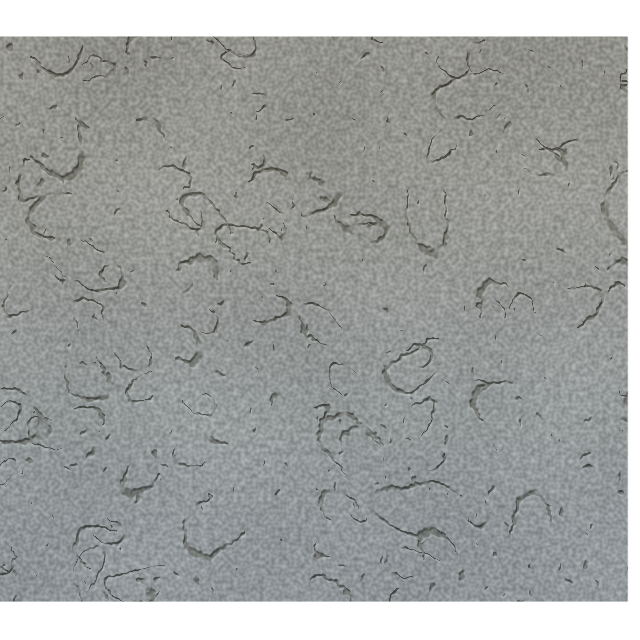
Give the GLSL for this texture, as a WebGL 2 fragment shader.

```glsl
#version 300 es
precision highp float;
precision highp int;

// Grey scratched plaster panel with a white margin above, below and at right.
// Curled grooves and small pits are scattered on jittered grids, bent by
// gradient noise, and lit as a relief over a fine sandy grain.

uniform vec2 u_resolution;
out vec4 fragColor;

vec3 hash3(vec2 cell, float seed) {
    uvec3 v = uvec3(ivec3(cell, seed));
    v = v * 1664525u + 1013904223u;
    v.x += v.y * v.z; v.y += v.z * v.x; v.z += v.x * v.y;
    v ^= v >> 16u;
    v.x += v.y * v.z; v.y += v.z * v.x; v.z += v.x * v.y;
    return vec3(v >> 8u) / 16777216.0;
}

float slope(vec2 cell, vec2 offset, float seed) {
    float angle = 6.2832 * hash3(cell, seed).x;
    return dot(vec2(cos(angle), sin(angle)), offset);
}

float gradientNoise(vec2 p, float seed) {
    vec2 i = floor(p), f = p - i;
    vec2 u = f * f * f * (f * (f * 6.0 - 15.0) + 10.0);
    vec2 e = vec2(1.0, 0.0);
    return mix(mix(slope(i, f, seed), slope(i + e, f - e, seed), u.x),
               mix(slope(i + e.yx, f - e.yx, seed), slope(i + 1.0, f - 1.0, seed), u.x), u.y);
}

vec2 noise2(vec2 p, float seed) {
    return vec2(gradientNoise(p, seed), gradientNoise(p, seed + 1.0));
}

vec2 turn(vec2 p, float angle) {
    float c = cos(angle), s = sin(angle);
    return vec2(c * p.x - s * p.y, s * p.x + c * p.y);
}

// Tapered, slightly spiralling arcs, at most one per grid cell
float curls(vec2 p, float cellSize, float share, float seed) {
    vec2 q = p / cellSize;
    float depth = 0.0;
    for (int j = -1; j <= 1; j++)
    for (int i = -1; i <= 1; i++) {
        vec2 cell = floor(q) + vec2(i, j);
        vec3 place = hash3(cell, seed), form = hash3(cell, seed + 1.0);
        if (place.z > share + 0.7 * gradientNoise(cell * 0.37, seed + 2.0)) continue;
        vec2 d = turn(q - cell - place.xy, 6.2832 * form.x);
        d.x *= 1.0 + 0.9 * form.y;
        float angle = atan(d.x, d.y);
        float aperture = 0.5 + 2.0 * fract(form.z * 7.0);
        float along = clamp(angle, -aperture, aperture);
        float radius = 0.25 + 0.28 * form.z + 0.05 * along;
        float dist = length(d - radius * vec2(sin(along), cos(along)));
        float taper = along / aperture;
        float width = (0.032 + 0.032 * place.z) * (1.0 - 0.6 * taper * taper);
        depth = max(depth, smoothstep(width * 1.1, width * 0.45, dist));
    }
    return depth;
}

// Short wedge-like chips
float pits(vec2 p, float cellSize, float share, float seed) {
    vec2 q = p / cellSize;
    float depth = 0.0;
    for (int j = -1; j <= 1; j++)
    for (int i = -1; i <= 1; i++) {
        vec2 cell = floor(q) + vec2(i, j);
        vec3 place = hash3(cell, seed), form = hash3(cell, seed + 1.0);
        if (place.z > share + 0.5 * gradientNoise(cell * 0.23, seed + 2.0)) continue;
        vec2 d = turn(q - cell - place.xy, 0.4 + 2.4 * form.x);
        d.y *= 2.0 + 1.5 * form.y + 2.0 * d.x;
        float size = 0.08 + 0.22 * form.z * form.z;
        depth = max(depth, smoothstep(size * 1.1, size * 0.5, length(d)));
    }
    return depth;
}

float carvedDepth(vec2 p) {
    vec2 rough = p + 0.007 * noise2(p * 45.0, 11.0) + 0.004 * noise2(p * 120.0, 13.0);
    vec2 bent = rough + 0.035 * noise2(p * 9.0, 15.0);
    float grooves = max(curls(bent, 0.13, 0.72, 21.0), curls(bent, 0.085, 0.45, 31.0));
    grooves *= smoothstep(-0.42, 0.0, gradientNoise(p * 32.0, 17.0));
    return max(grooves, 0.9 * pits(rough, 0.036, 0.36, 41.0));
}

void main() {
    vec2 uv = gl_FragCoord.xy / u_resolution;

    // Warm at the top, cool at the bottom, with faint mottling
    vec3 colour = mix(vec3(0.555, 0.58, 0.59), vec3(0.57, 0.57, 0.545), smoothstep(0.1, 0.9, uv.y));
    colour += 0.02 - 0.1 * (uv.y - 0.5) * (uv.y - 0.5);
    colour += 0.04 * gradientNoise(uv * 5.0, 51.0);

    // Sandy grain
    colour += 0.13 * gradientNoise(uv * 170.0, 53.0) + 0.07 * gradientNoise(uv * 80.0, 55.0);

    // Groove floors, shadowed upper walls and pale lower rims
    float depth = carvedDepth(uv);
    float wall = depth - carvedDepth(uv + vec2(-0.0015, 0.0035));
    colour *= mix(vec3(1.0), vec3(0.80, 0.795, 0.765), depth);
    colour -= 0.17 * max(wall, 0.0);
    colour += 0.05 * max(-wall, 0.0);

    // White margin
    vec2 edge = 1.0 / u_resolution;
    float panel = smoothstep(edge.x, -edge.x, uv.x - 0.981)
                * smoothstep(edge.y, -edge.y, abs(uv.y - 0.5015) - 0.4415);
    fragColor = vec4(mix(vec3(1.0), colour, panel), 1.0);
}
```
